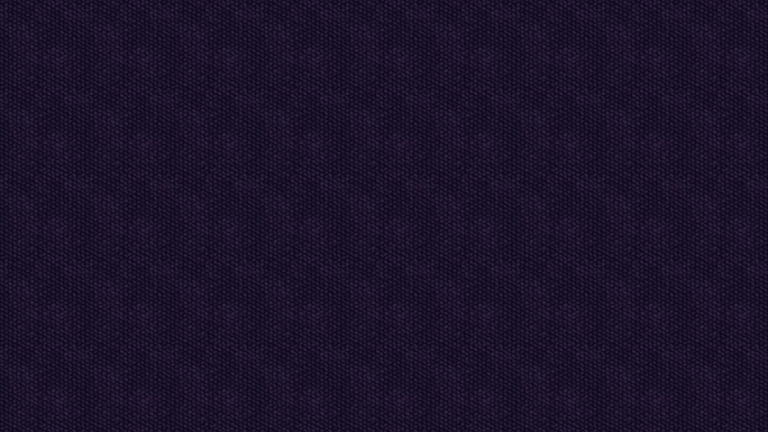
Give the GLSL for this texture, as a Shadertoy shader.

```glsl
// Dark violet knitted cloth: a square swatch of staggered stitches, repeated nine times across.

const float SWATCHES_ACROSS = 9.0;
const float STITCHES = 20.0;      // per swatch side; even, so the stagger wraps
const float WEAR_CELLS = 6.0;     // per swatch side

const vec3 GAP_COLOR = vec3(0.055, 0.037, 0.112);
const vec3 YARN_COLOR = vec3(0.165, 0.113, 0.225);
const vec3 MAGENTA_TINT = vec3(0.022, -0.008, 0.006);

float hash(vec2 p) {
    return fract(sin(dot(p, vec2(127.1, 311.7))) * 43758.5453);
}

// Value noise that wraps after the given number of cells.
float wrappedNoise(vec2 p, float period) {
    vec2 cell = floor(p);
    vec2 f = fract(p);
    f = f * f * (3.0 - 2.0 * f);
    vec2 lo = mod(cell, period);
    vec2 hi = mod(cell + 1.0, period);
    float bottom = mix(hash(lo), hash(vec2(hi.x, lo.y)), f.x);
    float top = mix(hash(vec2(lo.x, hi.y)), hash(hi), f.x);
    return mix(bottom, top, f.y);
}

// Rounded, leaning loop of yarn; q runs from -0.5 to 0.5.
float stitchHeight(vec2 q, float lean) {
    q.y += lean * q.x;
    float d = length(q * vec2(0.92, 1.12));
    return 1.0 - smoothstep(0.14, 0.62, d);
}

// Brightness of the cloth, with x the stitch height and y the stitch tint.
vec2 knit(vec2 swatchPos, float wear) {
    vec2 p = swatchPos * STITCHES;
    float column = floor(p.x);
    p.y += 0.5 * mod(column, 2.0);
    vec2 id = mod(floor(p), STITCHES);

    float strength = hash(id + 3.7);
    float tint = hash(id + 19.3);
    vec2 jitter = 0.2 * (vec2(hash(id + 41.1), hash(id + 67.9)) - 0.5);
    vec2 q = fract(p) - 0.5 + jitter;
    float lean = mix(-0.25, 0.75, hash(id + 83.5));

    float height = stitchHeight(q, lean);
    float light = height * (0.72 + 0.5 * strength);
    light += 0.3 * (q.y - 0.5 * q.x);           // light from the upper left
    light += 0.28 * (wear - 0.5) + 0.05;
    light += 0.35 * step(0.94, strength) * height * wear;  // scuffed loops
    return vec2(light, tint);
}

void mainImage(out vec4 fragColor, in vec2 fragCoord) {
    // Swatches are square and start at the top edge.
    vec2 pos = (fragCoord - vec2(0.0, iResolution.y)) / iResolution.x * SWATCHES_ACROSS;

    // Average four samples to smooth the fine stitches.
    float pixel = SWATCHES_ACROSS / iResolution.x;
    float wear = wrappedNoise(pos * WEAR_CELLS, WEAR_CELLS);
    vec2 cloth = vec2(0.0);
    for (int i = 0; i < 4; i++) {
        vec2 offset = vec2(float(i % 2), float(i / 2)) - 0.5;
        cloth += 0.25 * knit(pos + 0.5 * offset * pixel, wear);
    }

    float light = clamp(cloth.x, 0.0, 1.3);
    vec3 color = mix(GAP_COLOR, YARN_COLOR, light);
    color += MAGENTA_TINT * (cloth.y - 0.5) * light;
    fragColor = vec4(color, 1.0);
}
```
